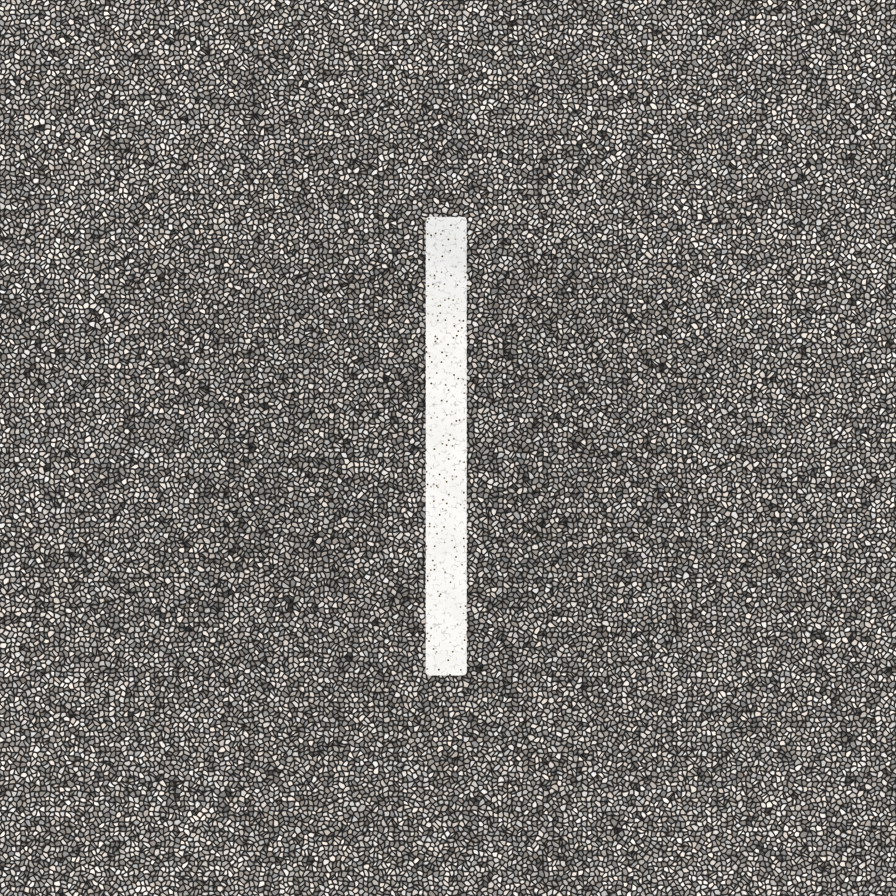
Reproduce this texture procedurally as a WebGL 1 fragment shader.

```glsl
precision highp float;

uniform vec2 u_resolution;

vec2 hash2(vec2 cell) {
  vec3 p = fract(cell.xyx * vec3(0.1031, 0.1030, 0.0973));
  p += dot(p, p.yzx + 33.33);
  return fract((p.xx + p.yz) * p.zy);
}

// x: distance to nearest seed, y: gap to second nearest, zw: cell identity
vec4 cellular(vec2 p) {
  vec2 base = floor(p);
  vec2 nearestCell = base;
  float nearest = 8.0;
  float second = 8.0;
  for (int j = -1; j <= 1; j++) {
    for (int i = -1; i <= 1; i++) {
      vec2 cell = base + vec2(float(i), float(j));
      vec2 seed = cell + 0.06 + 0.88 * hash2(cell);
      float d = length(seed - p);
      if (d < nearest) {
        second = nearest;
        nearest = d;
        nearestCell = cell;
      } else {
        second = min(second, d);
      }
    }
  }
  return vec4(nearest, second - nearest, nearestCell);
}

float roundedBox(vec2 p, vec2 halfSize, float radius) {
  vec2 q = abs(p) - halfSize + radius;
  return length(max(q, 0.0)) + min(max(q.x, q.y), 0.0) - radius;
}

// Broad, soft variation from layered sines
float mottling(vec2 p) {
  float sum = 0.0;
  float weight = 0.5;
  for (int i = 0; i < 4; i++) {
    sum += weight * sin(p.x + 1.7 * sin(p.y)) * cos(p.y - 0.8 * sin(p.x));
    p = mat2(0.8, 0.6, -0.6, 0.8) * p * 1.9 + 1.3;
    weight *= 0.55;
  }
  return sum;
}

// Pale rounded stones in dark binder
vec3 asphalt(vec2 uv, float density) {
  vec2 p = uv * density;
  p += 0.16 * sin(p.yx * 2.3 + 1.5 * sin(p * 0.7));
  vec4 stone = cellular(p);
  vec2 rnd = hash2(stone.zw + 71.0);
  float body = smoothstep(-0.02, 0.5, stone.y) * (1.0 - 0.2 * smoothstep(0.4, 0.8, stone.x));
  float shade = 0.50 + 0.47 * pow(rnd.x, 1.1);
  float tone = mix(0.11, shade, body) * (1.0 + 0.03 * mottling(uv * 9.0));

  // The road is a little darker around the middle
  tone *= 0.96 + 0.09 * smoothstep(0.1, 0.6, length(uv - vec2(0.47, 0.45)));
  vec3 tint = mix(vec3(1.04, 0.99, 0.94), vec3(1.0, 0.995, 0.985), rnd.y);
  return tone * tint;
}

vec3 roadPaint(vec2 uv, float density) {
  float wear = mottling(uv * 48.0 + 4.0);
  vec3 colour = mix(vec3(0.985, 0.98, 0.965), vec3(0.93, 0.93, 0.925),
                    smoothstep(0.6, 0.74, uv.y));
  colour += 0.025 * wear;

  // Broken grain seams
  vec2 p = uv * density;
  vec4 grain = cellular(p);
  float broken = smoothstep(-0.1, 0.5, mottling(p * 1.6));
  colour -= 0.2 * (1.0 - smoothstep(0.0, 0.3, grain.y)) * broken * (0.8 + 0.6 * wear);

  // Small scattered pits
  vec4 pit = cellular(p * 1.35 + 37.0);
  vec2 rnd = hash2(pit.zw + 19.0);
  float pitMask = step(0.84, rnd.x) * (1.0 - smoothstep(0.08, 0.36, pit.x));
  return mix(colour, vec3(0.27, 0.22, 0.14), pitMask * (0.15 + 0.85 * rnd.y));
}

vec3 surface(vec2 uv, float pixel) {
  vec3 colour = asphalt(uv, 180.0);
  float stripe = roundedBox(uv - vec2(0.498, 0.502), vec2(0.023, 0.256), 0.004);
  stripe += 0.0004 * mottling(uv * 420.0);

  // Thin dark rim around the paint
  colour *= 1.0 - 0.1 * (1.0 - smoothstep(0.0, 0.004, stripe));
  float coverage = 1.0 - smoothstep(-0.6 * pixel, 0.6 * pixel, stripe);
  return mix(colour, roadPaint(uv, 175.0), coverage);
}

void main() {
  // Four samples per pixel smooth the fine stones
  vec3 total = vec3(0.0);
  float pixel = 1.0 / u_resolution.y;
  for (int j = 0; j < 2; j++) {
    for (int i = 0; i < 2; i++) {
      vec2 offset = 0.56 * (vec2(float(i), float(j)) - 0.5);
      total += surface((gl_FragCoord.xy + offset) / u_resolution, pixel);
    }
  }
  gl_FragColor = vec4(clamp(total * 0.25, 0.0, 1.0), 1.0);
}
```
